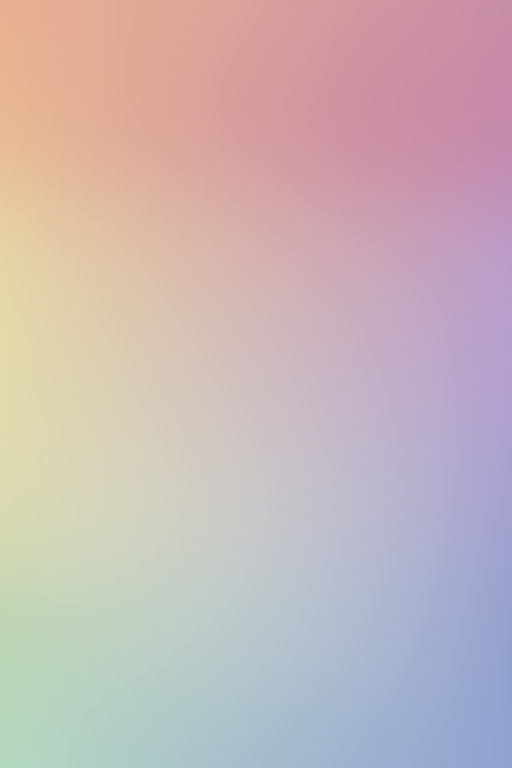
A Shadertoy shader for this background:

```glsl
// Soft pastel mesh gradient: peach and rose above, cream and lilac between, mint and blue below.

const int KNOTS = 7;

// Smooth curve through evenly spaced colours, t from 0 to 1
vec3 colourSpline(vec3 knots[KNOTS], float t) {
    float position = clamp(t, 0.0, 1.0) * float(KNOTS - 1);
    int i = min(int(position), KNOTS - 2);
    float f = position - float(i);
    vec3 a = knots[max(i - 1, 0)];
    vec3 b = knots[i];
    vec3 c = knots[i + 1];
    vec3 d = knots[min(i + 2, KNOTS - 1)];
    return b + 0.5 * f * (c - a + f * (2.0 * a - 5.0 * b + 4.0 * c - d
                        + f * (3.0 * (b - c) + d - a)));
}

// Parabola through the left, middle and right colours
vec3 blendAcross(vec3 left, vec3 middle, vec3 right, float x) {
    return left * 2.0 * (x - 0.5) * (x - 1.0)
         + middle * 4.0 * x * (1.0 - x)
         + right * 2.0 * x * (x - 0.5);
}

// Gaussian falloff around a centre
float glow(vec2 p, vec2 centre, vec2 radius) {
    vec2 d = (p - centre) / radius;
    return exp(-dot(d, d));
}

void mainImage(out vec4 fragColor, in vec2 fragCoord) {
    vec2 uv = fragCoord / iResolution.xy;

    // Vertical colour curves, bottom to top
    vec3 leftKnots[KNOTS] = vec3[KNOTS](
        vec3(0.71, 0.85, 0.75), vec3(0.74, 0.835, 0.705), vec3(0.85, 0.85, 0.695),
        vec3(0.885, 0.855, 0.67), vec3(0.90, 0.83, 0.65), vec3(0.91, 0.73, 0.58),
        vec3(0.91, 0.69, 0.57));
    vec3 middleKnots[KNOTS] = vec3[KNOTS](
        vec3(0.65, 0.74, 0.80), vec3(0.72, 0.775, 0.80), vec3(0.785, 0.78, 0.785),
        vec3(0.81, 0.745, 0.75), vec3(0.835, 0.695, 0.685), vec3(0.84, 0.62, 0.62),
        vec3(0.85, 0.635, 0.61));
    vec3 rightKnots[KNOTS] = vec3[KNOTS](
        vec3(0.57, 0.63, 0.82), vec3(0.58, 0.63, 0.81), vec3(0.64, 0.63, 0.815),
        vec3(0.70, 0.625, 0.81), vec3(0.735, 0.61, 0.785), vec3(0.77, 0.54, 0.68),
        vec3(0.78, 0.55, 0.66));

    vec3 colour = blendAcross(colourSpline(leftKnots, uv.y),
                              colourSpline(middleKnots, uv.y),
                              colourSpline(rightKnots, uv.y), uv.x);

    // Deeper rose at the upper right
    vec3 rose = vec3(0.79, 0.53, 0.64);
    colour = mix(colour, rose, 0.3 * glow(uv, vec2(0.80, 0.88), vec2(0.22, 0.14)));

    fragColor = vec4(clamp(colour, 0.0, 1.0), 1.0);
}
```
